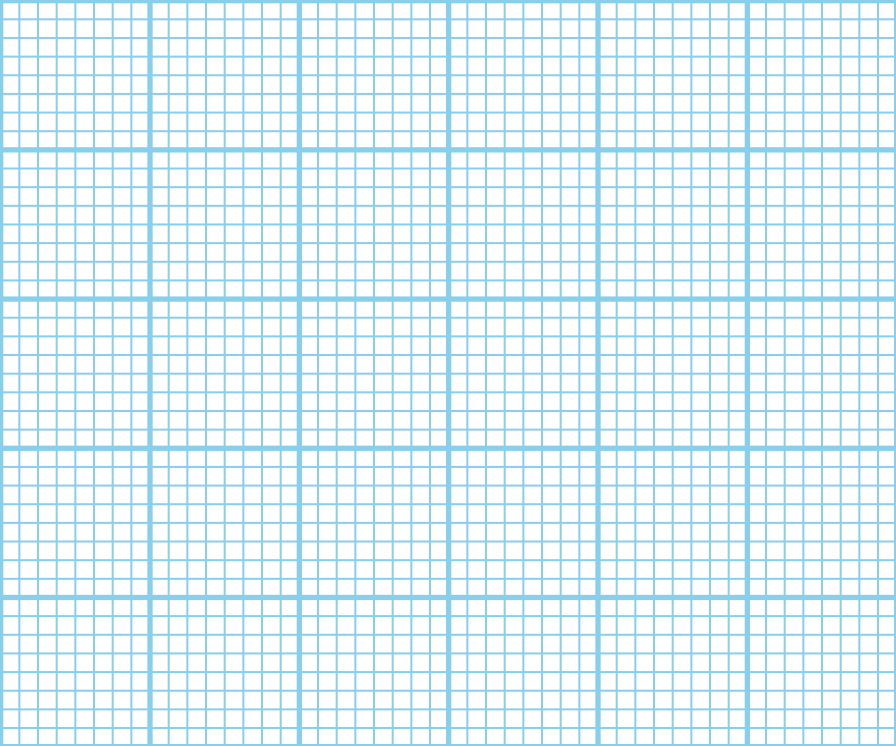
A WebGL 2 fragment shader for this pattern:

```glsl
#version 300 es
precision highp float;
// Graph paper: light blue fine grid with heavier lines around each block of cells.

uniform vec2 u_resolution;
out vec4 outColor;

const vec3 PAPER = vec3(1.0);
const vec3 INK = vec3(0.53, 0.81, 0.92);
const vec2 BLOCKS = vec2(6.0, 5.0);             // blocks across and down
const float CELLS = 8.0;                        // fine cells per block side
const float MAJOR_WIDTH = 0.0355;               // line widths in block units
const float MINOR_WIDTH = 0.0135;
const vec2 GRID_OFFSET = vec2(0.0045, -0.0045); // shift in block units

// Share of each pixel covered by lines repeating every period, per axis.
vec2 lineCoverage(vec2 p, float period, float width, vec2 pixel) {
    vec2 d = abs(fract(p / period + 0.5) - 0.5) * period;
    vec2 halfWidth = vec2(0.5 * width);
    vec2 overlap = min(d + 0.5 * pixel, halfWidth) - max(d - 0.5 * pixel, -halfWidth);
    return clamp(overlap / pixel, 0.0, 1.0);
}

void main() {
    // Block coordinates: whole numbers of blocks fill the canvas, so it tiles.
    vec2 pixel = BLOCKS / u_resolution;
    vec2 p = gl_FragCoord.xy * pixel - GRID_OFFSET;

    // Fine and heavy lines share the same axes.
    vec2 minor = lineCoverage(p, 1.0 / CELLS, MINOR_WIDTH, pixel);
    vec2 major = lineCoverage(p, 1.0, MAJOR_WIDTH, pixel);
    vec2 lines = max(minor, major);

    // Union of vertical and horizontal lines, without darker crossings.
    float ink = 1.0 - (1.0 - lines.x) * (1.0 - lines.y);
    outColor = vec4(mix(PAPER, INK, ink), 1.0);
}
```
